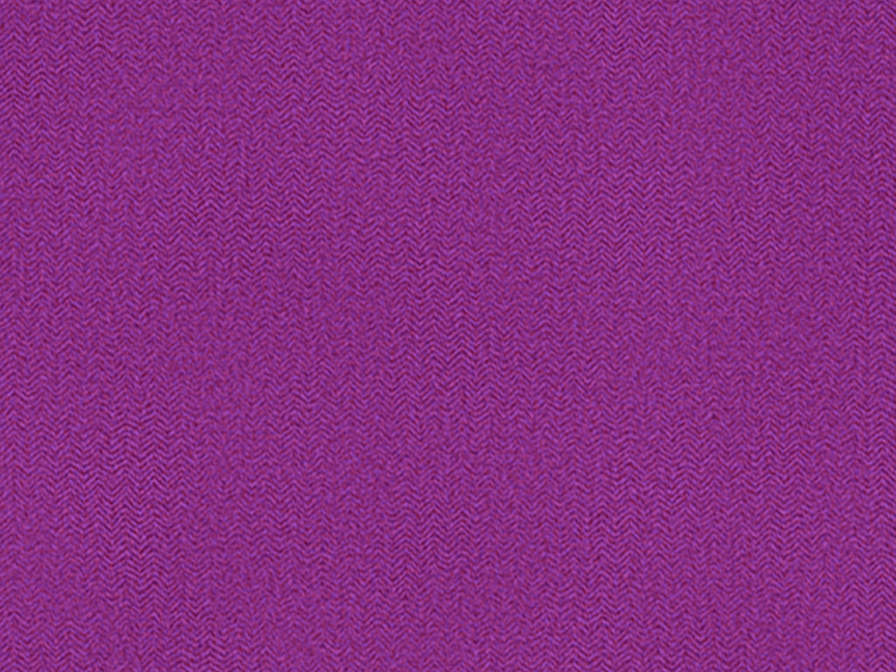
Write a Shadertoy shader that draws this texture.

```glsl
#define CHEVRONS 32.0     // zigzag repeats across the canvas
#define ROWS 96.0         // twill lines down the canvas
#define RISE 1.6          // twill lines climbed by one chevron arm
#define THREADS 6.0       // warp threads per chevron
#define FIBRE_SCALE 170.0 // fibre grain per canvas height
#define WOBBLE 0.45       // drift of the twill lines
#define TWILL_DEPTH 0.85
#define FIBRE_DEPTH 1.7
#define YARN_DEPTH 1.5
#define BASE_COLOUR vec3(0.535, 0.180, 0.510)
#define LIGHT_SHIFT vec3(0.070, 0.055, 0.080)
#define HUE_SHIFT vec3(-0.040, 0.004, 0.065)

const float TAU = 6.2831853;

// Unit gradient chosen by lattice cell
vec2 cellGradient(vec2 cell) {
    vec3 h = fract(cell.xyx * vec3(0.1031, 0.1030, 0.0973));
    h += dot(h, h.yzx + 33.33);
    float angle = TAU * fract((h.x + h.y) * h.z);
    return vec2(cos(angle), sin(angle));
}

float gradientNoise(vec2 p) {
    vec2 cell = floor(p);
    vec2 f = p - cell;
    vec2 blend = f * f * f * (f * (f * 6.0 - 15.0) + 10.0);
    vec2 e = vec2(1.0, 0.0);
    float a = dot(cellGradient(cell), f);
    float b = dot(cellGradient(cell + e.xy), f - e.xy);
    float c = dot(cellGradient(cell + e.yx), f - e.yx);
    float d = dot(cellGradient(cell + e.xx), f - e.xx);
    return mix(mix(a, b, blend.x), mix(c, d, blend.x), blend.y);
}

void mainImage(out vec4 fragColor, in vec2 fragCoord) {
    vec2 uv = fragCoord / iResolution.xy;
    vec2 p = uv * vec2(4.0 / 3.0, 1.0);

    // Herringbone coordinates: mirrored arms, slightly uneven lines
    float chevron = uv.x * CHEVRONS;
    float arm = abs(fract(chevron) - 0.5) * 2.0;
    float drift = WOBBLE * gradientNoise(p * vec2(45.0, 30.0) + 7.3);
    float twillLine = uv.y * ROWS + arm * RISE + drift;
    float thread = chevron * THREADS;

    // Soft raised twill lines, broken up by the warp threads
    float wave = sin(TAU * twillLine);
    float edge = 0.7 + fwidth(uv.y * ROWS);
    float twill = smoothstep(-edge, edge, wave) * 2.0 - 1.0;
    float stitch = 0.25 * cos(TAU * (thread + 0.5 * twillLine));

    // Patches where the weave flattens, plus broad uneven dyeing
    float relief = clamp(0.75 + 0.7 * gradientNoise(p * vec2(7.0, 5.0) + 3.1), 0.35, 1.1);
    float dye = gradientNoise(p * 3.0 + 11.7);

    // Yarn variation follows the weave; fibre grain does not
    float yarn = gradientNoise(vec2(thread * 0.8, twillLine * 1.3));
    float fibre = gradientNoise(p * FIBRE_SCALE + 41.0);
    float tint = gradientNoise(p * FIBRE_SCALE * 0.8 + 137.0);

    float light = TWILL_DEPTH * relief * (twill + stitch)
                + YARN_DEPTH * yarn + FIBRE_DEPTH * fibre + 0.25 * dye;
    float hue = 1.8 * tint + 0.6 * yarn + 0.15 * twill;

    vec3 colour = BASE_COLOUR + LIGHT_SHIFT * light + HUE_SHIFT * hue;
    fragColor = vec4(clamp(colour, 0.0, 1.0), 1.0);
}
```
